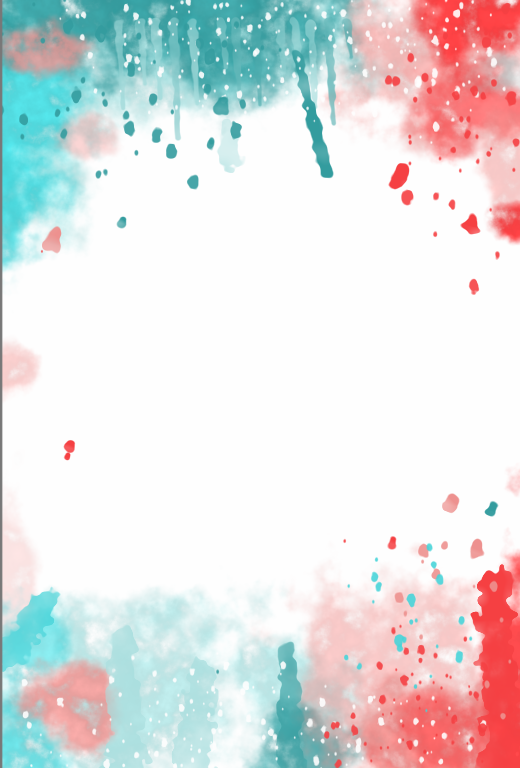
Write a WebGL 2 fragment shader that draws this background.

```glsl
#version 300 es
precision highp float;
// Teal and red watercolour splashes framing an empty white sheet.
uniform vec2 u_resolution;
out vec4 fragColor;

const vec3 TEAL = vec3(.20, .61, .62), CYAN = vec3(.28, .83, .85), MIST = vec3(.66, .87, .87);
const vec3 RED = vec3(.96, .25, .26), ROSE = vec3(.93, .57, .56), ASH = vec3(.72, .72, .72);
const vec3 PAPER = vec3(.995);

vec2 p;      // position, in canvas heights
vec3 sheet;  // colour painted so far
float soft;  // width of a smoothed edge

float hash(vec2 v) {
  vec3 q = fract(v.xyx * .1031);
  q += dot(q, q.yzx + 33.33);
  return fract((q.x + q.y) * q.z);
}

float noise(vec2 v) {
  vec2 i = floor(v), f = fract(v);
  f = f * f * (3. - 2. * f);
  return mix(mix(hash(i), hash(i + vec2(1, 0)), f.x),
             mix(hash(i + vec2(0, 1)), hash(i + 1.), f.x), f.y);
}

float fbm(vec2 v) {
  float sum = 0., amp = .5;
  for (int i = 0; i < 5; i++) {
    sum += amp * noise(v);
    v = mat2(1.6, 1.2, -1.2, 1.6) * v + 7.3;
    amp *= .5;
  }
  return sum;
}

// Ragged, mottled pool of pigment
void wash(vec3 ink, vec2 centre, vec2 radius, float strength) {
  vec2 seed = centre * 37. + 50.;
  float edge = length((p - centre) / radius) + 1.7 * (fbm(p * 19. + seed) - .5);
  float grain = fbm(p * 42. + seed.yx);
  float cover = 1. - smoothstep(.5, 1.2, edge + .5 * (grain - .5));
  vec3 tone = ink * (.86 + .3 * grain);
  sheet = mix(sheet, tone, cover * strength * smoothstep(.05, .5, grain));
}

// Tapered run of paint; a short one is a drop
void run(vec3 ink, vec2 a, vec2 b, float ra, float rb, float strength) {
  vec2 axis = b - a;
  float t = clamp(dot(p - a, axis) / dot(axis, axis), 0., 1.);
  float r = mix(ra, rb, t);
  float d = length(p - a - axis * t) - r * (.55 + .9 * noise(p * 110. + a * 40.));
  float body = strength * (.75 + .5 * (noise(p * 45.) - .5) + .2 * t);
  sheet = mix(sheet, ink, clamp(body, 0., 1.) * (1. - smoothstep(-soft, soft, d)));
}

void drop(vec3 ink, vec2 centre, float r) {
  run(ink, centre - vec2(.1, .4) * r, centre + vec2(.2, .6) * r, r, r * .75, 1.2);
}

// Random flecks inside an elliptical zone, denser toward its centre
void flecks(vec3 ink, float cells, float chance, vec2 centre, vec2 zone) {
  vec2 id = floor(p * cells);
  for (int k = 0; k < 9; k++) {
    vec2 cell = id + vec2(k % 3, k / 3) - 1.;
    vec2 key = cell + cells * 3. + centre * 90.;
    vec2 at = (cell + vec2(hash(key), hash(key + 19.7))) / cells;
    float density = chance * (1. - smoothstep(.3, 1., length((at - centre) / zone)));
    if (hash(key + 41.3) > density) continue;
    float r = mix(.08, .36, pow(hash(key + 63.1), 2.)) / cells;
    vec2 d = (p - at) * vec2(1.2, .85);
    float wobble = .7 + .6 * noise(p * cells * 4.);
    sheet = mix(sheet, ink, .9 * (1. - smoothstep(-soft, soft, length(d) - r * wobble)));
  }
}

void main() {
  float width = 346. / 512.;
  p = gl_FragCoord.xy / u_resolution * vec2(width, 1);
  soft = 1. / u_resolution.y;
  sheet = PAPER;

  // Upper left: cyan and teal
  wash(MIST, vec2(.07, .79), vec2(.07, .10), .7);
  wash(MIST, vec2(.24, .95), vec2(.24, .10), .8);
  wash(CYAN, vec2(.01, .86), vec2(.09, .15), .95);
  wash(CYAN, vec2(.00, .70), vec2(.035, .09), .75);
  wash(TEAL, vec2(.15, .98), vec2(.18, .09), .95);
  wash(TEAL, vec2(.33, .99), vec2(.16, .09), .9);
  wash(TEAL, vec2(.29, .91), vec2(.08, .06), .6);
  wash(ROSE, vec2(.06, .94), vec2(.06, .035), .8);
  wash(ROSE, vec2(.10, .82), vec2(.05, .03), .4);

  // Upper right: red, rose and grey
  wash(ROSE, vec2(.57, .93), vec2(.11, .10), .65);
  wash(RED, vec2(.65, .98), vec2(.10, .08), 1.);
  wash(RED, vec2(.62, .86), vec2(.07, .05), .7);
  wash(ASH, vec2(.65, .91), vec2(.05, .03), .75);
  wash(ROSE, vec2(.66, .79), vec2(.045, .06), .5);
  wash(RED, vec2(.67, .71), vec2(.032, .026), 1.);

  // Pale stains on the left side
  wash(ROSE, vec2(.01, .52), vec2(.032, .035), .45);
  wash(ROSE, vec2(.01, .27), vec2(.03, .10), .25);

  // Lower edge
  wash(MIST, vec2(.17, .08), vec2(.17, .12), .8);
  wash(CYAN, vec2(.05, .17), vec2(.05, .06), .65);
  wash(CYAN, vec2(.02, .03), vec2(.06, .07), .8);
  wash(ROSE, vec2(.10, .08), vec2(.06, .07), .85);
  wash(MIST, vec2(.38, .09), vec2(.07, .10), .8);
  wash(TEAL, vec2(.40, .03), vec2(.07, .06), .8);
  wash(ROSE, vec2(.51, .10), vec2(.13, .15), .5);
  wash(ROSE, vec2(.55, .04), vec2(.12, .08), .9);
  wash(RED, vec2(.60, .04), vec2(.09, .06), .6);
  wash(RED, vec2(.67, .13), vec2(.04, .18), .95);

  // Thin runs falling from the top band
  for (float i = 0.; i < 13.; i++) {
    float x = .15 + .025 * i + .015 * hash(vec2(i, 5));
    float foot = .93 - .11 * hash(vec2(i, 9));
    run(mix(TEAL, MIST, hash(vec2(i, 2))), vec2(x, .97), vec2(x + .006, foot), .006, .003, .75);
  }
  run(TEAL, vec2(.385, .93), vec2(.424, .775), .006, .008, 1.1);
  run(MIST, vec2(.295, .84), vec2(.298, .795), .006, .015, .6);

  // Thick strokes rising from the bottom
  run(CYAN, vec2(.015, .15), vec2(.06, .212), .02, .017, .7);
  run(MIST, vec2(.165, .0), vec2(.159, .172), .026, .015, .8);
  run(MIST, vec2(.25, .0), vec2(.262, .125), .025, .016, .7);
  run(TEAL, vec2(.38, .0), vec2(.373, .152), .017, .010, .65);
  run(RED, vec2(.655, .0), vec2(.641, .237), .026, .022, .95);

  // Spatter, with bare paper showing through
  flecks(PAPER, 75., .6, vec2(.34, .96), vec2(.30, .16));
  flecks(PAPER, 65., .4, vec2(.58, .92), vec2(.12, .16));
  flecks(PAPER, 70., .5, vec2(.34, .04), vec2(.42, .13));
  flecks(TEAL, 38., .45, vec2(.18, .92), vec2(.28, .24));
  flecks(RED, 45., .4, vec2(.60, .88), vec2(.13, .28));
  flecks(RED, 60., .4, vec2(.56, .06), vec2(.17, .20));
  flecks(ROSE, 40., .25, vec2(.59, .20), vec2(.12, .20));
  flecks(CYAN, 50., .25, vec2(.52, .18), vec2(.11, .17));

  // Large lone drops
  drop(RED, vec2(.518, .771), .012);
  drop(RED, vec2(.612, .709), .010);
  drop(ROSE, vec2(.068, .687), .012);
  drop(RED, vec2(.091, .419), .006);
  drop(RED, vec2(.088, .405), .004);
  drop(ROSE, vec2(.586, .346), .009);
  drop(TEAL, vec2(.639, .337), .007);
  drop(RED, vec2(.510, .294), .006);
  drop(ROSE, vec2(.618, .284), .009);
  drop(TEAL, vec2(.159, .711), .005);
  drop(TEAL, vec2(.286, .863), .010);

  // Grey rim on the left
  sheet = mix(vec3(.47), sheet, smoothstep(.003 - soft, .003 + soft, p.x));
  fragColor = vec4(sheet, 1);
}
```
